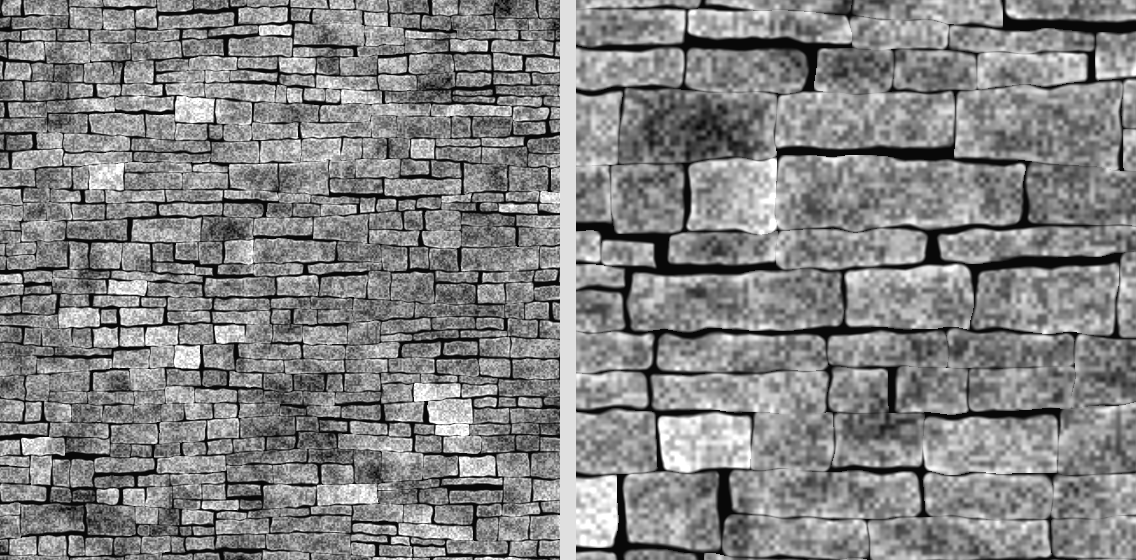
Left, the full canvas; right, a detail of the centre.
This texture is drawn by a WebGL 2 fragment shader. Its source:

```glsl
#version 300 es
precision highp float;
// Draws a grey dry-stone wall of uneven courses with dark open joints.
uniform vec2 u_resolution;
out vec4 fragColor;

const float BANDS = 21.0;       // courses per canvas height
const float BLOCKS = 5.0;       // blocks of stones per canvas width
const float JOINT_TONE = 0.03;

float hash(vec2 p) {
  vec3 q = fract(p.xyx * vec3(0.1031, 0.103, 0.0973));
  q += dot(q, q.yzx + 33.33);
  return fract((q.x + q.y) * q.z);
}

float valueNoise(vec2 p) {
  vec2 i = floor(p), f = fract(p);
  f = f * f * (3.0 - 2.0 * f);
  vec2 e = vec2(1.0, 0.0);
  return mix(mix(hash(i), hash(i + e), f.x),
             mix(hash(i + e.yx), hash(i + e.xx), f.x), f.y);
}

// Distance to the nearest scattered point
float cellular(vec2 p) {
  vec2 cell = floor(p);
  float nearest = 2.0;
  for (int y = -1; y <= 1; y++)
    for (int x = -1; x <= 1; x++) {
      vec2 c = cell + vec2(x, y);
      vec2 point = c + vec2(hash(c + 13.0), hash(c + 57.0));
      nearest = min(nearest, distance(p, point));
    }
  return nearest;
}

// Layered sines bend each course line along the wall
float bandEdge(float i, float x) {
  float h = hash(vec2(i, 71.0));
  return i + 0.4 * (h - 0.5) + 0.14 * sin(5.0 * x + 40.0 * h)
           + 0.08 * sin(13.0 * x + 90.0 * h);
}

float blockEdge(float j, float band) {
  return j + 0.5 * (hash(vec2(j, band + 200.0)) - 0.5);
}

// Inner joints are shifted; both ends of the block stay fixed
float stoneEdge(float k, float count, vec2 seed) {
  float inner = step(0.5, k) * step(k, count - 0.5);
  return k + inner * 0.6 * (hash(seed + vec2(k, 331.0)) - 0.5);
}

float roundBox(vec2 p, vec2 halfSize, float radius) {
  vec2 q = abs(p) - halfSize + radius;
  return length(max(q, 0.0)) + min(max(q.x, q.y), 0.0) - radius;
}

// Signed distance to the stone at p; writes the id of that stone
float stoneDistance(vec2 p, out vec2 id) {
  // Course
  float y = p.y * BANDS, band = floor(y);
  band += step(bandEdge(band + 1.0, p.x), y) - step(y, bandEdge(band, p.x));
  float bottom = bandEdge(band, p.x), top = bandEdge(band + 1.0, p.x);

  // Block within the course
  float shift = hash(vec2(band, 17.0));
  float x = p.x * BLOCKS + shift, block = floor(x);
  block += step(blockEdge(block + 1.0, band), x) - step(x, blockEdge(block, band));
  float left = blockEdge(block, band), right = blockEdge(block + 1.0, band);

  // Tall blocks tend to split into two thin courses
  float middle = (0.5 * (left + right) - shift) / BLOCKS;
  float tall = bandEdge(band + 1.0, middle) - bandEdge(band, middle);
  float upper = 0.0;
  if (hash(vec2(block, band + 400.0)) < smoothstep(0.6, 1.3, tall)) {
    float cut = mix(bottom, top, mix(0.34, 0.66, hash(vec2(block, band + 500.0))));
    upper = step(cut, y);
    if (upper > 0.5) bottom = cut; else top = cut;
  }

  // Stone within the block
  vec2 seed = vec2(block * 8.0, band * 2.0 + upper);
  float count = 2.0 + floor(2.5 * hash(seed + 91.0));
  float t = (x - left) / (right - left) * count, k = floor(t);
  k += step(stoneEdge(k + 1.0, count, seed), t) - step(t, stoneEdge(k, count, seed));
  k = clamp(k, 0.0, count - 1.0);
  id = seed + vec2(k, 0.0);
  vec2 ends = vec2(stoneEdge(k, count, seed), stoneEdge(k + 1.0, count, seed));
  ends = (mix(vec2(left), vec2(right), ends / count) - shift) / BLOCKS;

  // Uneven insets open a few wide gaps
  vec4 gap = vec4(hash(id + 111.0), hash(id + 122.0), hash(id + 133.0), hash(id + 144.0));
  gap = 0.0002 + 0.006 * pow(gap, vec4(11.0));
  vec2 lo = vec2(ends.x, bottom / BANDS) + gap.xy;
  vec2 hi = vec2(ends.y, top / BANDS) - gap.zw;
  vec2 q = p - 0.5 * (lo + hi);
  q += vec2(0.14, 0.03) * (vec2(hash(id + 155.0), hash(id + 166.0)) - 0.5) * q.yx;
  return roundBox(q, 0.5 * (hi - lo), mix(0.002, 0.006, hash(id + 177.0)));
}

// Grey of the stone face: own tone, stains, mottling and fine grain
float stoneTone(vec2 p, vec2 id) {
  float h = hash(id + 211.0);
  float tone = 0.58 + 0.18 * (h - 0.5) + 0.17 * smoothstep(0.9, 1.0, h);
  tone += 0.16 * (valueNoise(p * 5.0 + 3.0) - 0.5);
  tone += 0.22 * (valueNoise(p * vec2(32.0, 45.0) + id) - 0.5);
  tone -= 0.18 * smoothstep(0.6, 0.9, valueNoise(p * 19.0 + 40.0));
  tone += 0.22 * (valueNoise(p * vec2(95.0, 120.0)) - 0.5);
  return tone + 0.42 * (valueNoise(p * 320.0) - 0.5);
}

void main() {
  vec2 p = gl_FragCoord.xy / u_resolution.y;
  float pixel = 1.0 / u_resolution.y;
  vec2 rough = vec2(valueNoise(p * 70.0), valueNoise(p * 70.0 + 31.0)) - 0.5;
  vec2 id;
  float d = stoneDistance(p + 0.0035 * rough, id);
  d += 0.002 * (cellular(p * 60.0) - 0.5);     // chipped edges
  d += 0.0028 * (valueNoise(p * 24.0 + 77.0) - 0.5);   // joints open and close

  float rim = smoothstep(-0.006, -0.0025, d) * valueNoise(p * 45.0 + 9.0);
  float tone = stoneTone(p, id) + 0.2 * rim;
  float cover = 1.0 - smoothstep(-0.001 - pixel, 0.001, d);
  fragColor = vec4(vec3(clamp(mix(JOINT_TONE, tone, cover), 0.0, 1.0)), 1.0);
}
```
